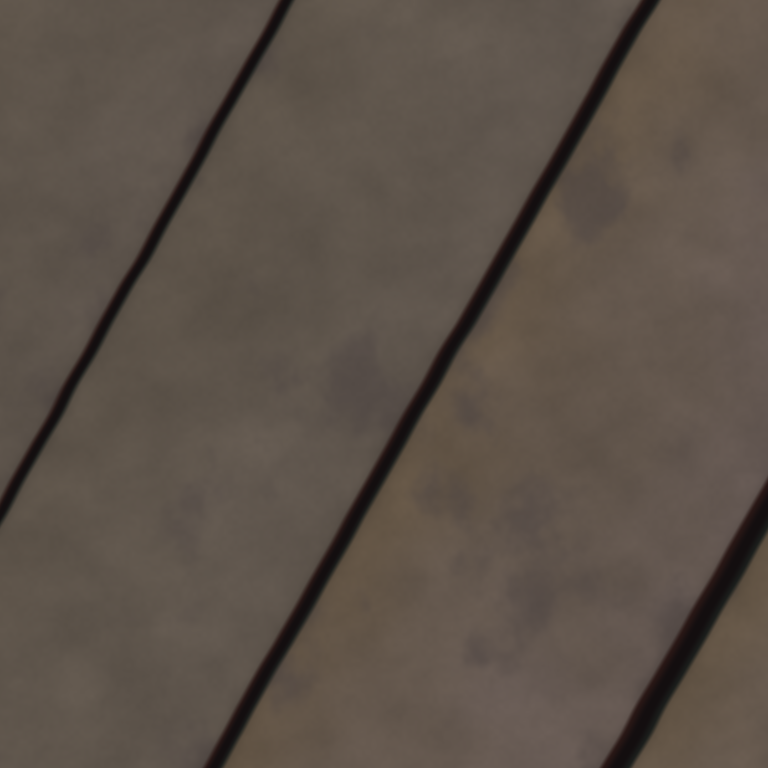
This texture is drawn by a WebGL 2 fragment shader. Its source:

```glsl
#version 300 es
precision highp float;
// Weathered wooden deck boards running diagonally, parted by dark tapering gaps.
uniform vec2 u_resolution;
out vec4 fragColor;

const vec3 WARM_BROWN = vec3(0.392, 0.335, 0.272);
const vec3 GREY_BROWN = vec3(0.385, 0.337, 0.298);
const vec3 MAUVE_GREY = vec3(0.418, 0.368, 0.362);
const vec3 OLIVE_GREY = vec3(0.365, 0.330, 0.293);
const vec3 STAIN = vec3(0.310, 0.275, 0.265);
const vec3 GAP_CORE = vec3(0.075, 0.055, 0.060);
const vec3 GAP_RED = vec3(0.170, 0.095, 0.085);
const vec3 GAP_TEAL = vec3(0.110, 0.125, 0.115);

float hash(vec2 p) {
    p = fract(p * vec2(123.34, 456.21));
    p += dot(p, p + 45.32);
    return fract(p.x * p.y);
}

float noise(vec2 p) {
    vec2 cell = floor(p), f = fract(p);
    f = f * f * (3.0 - 2.0 * f);
    return mix(mix(hash(cell), hash(cell + vec2(1, 0)), f.x),
               mix(hash(cell + vec2(0, 1)), hash(cell + vec2(1, 1)), f.x), f.y);
}

float fbm(vec2 p) {
    float sum = 0.0, amplitude = 0.5;
    for (int i = 0; i < 5; i++) {
        sum += amplitude * noise(p);
        p = mat2(1.6, 1.2, -1.2, 1.6) * p + 7.3;
        amplitude *= 0.5;
    }
    return sum;
}

// Horizontal position of gap k at height y; spacing and lean grow with k.
float gapX(float k, float y) {
    return 0.276 + 0.494 * k + 0.032 * k * k + (0.570 + 0.010 * k) * y;
}

// Half of the horizontal width of gap k.
float gapHalfWidth(float k) {
    return 0.0122 + 0.0052 * k + 0.0022 * k * k;
}

// Board surface: warm left edge, mauve right edge, cloudy wear and stains.
vec3 boardColor(vec2 p, float board, float across) {
    vec2 seed = vec2(board * 5.7, board * 3.1);
    float clouds = fbm(p * 5.0 + seed) - 0.48;
    float mottle = fbm(p * 17.0 + seed) - 0.48;
    vec3 color = mix(WARM_BROWN, GREY_BROWN, smoothstep(0.0, 0.45, across + clouds * 0.5));
    float mauve = smoothstep(0.42, 0.95, across + clouds * 0.7) * mix(0.45, 1.0, p.y);
    color = mix(color, MAUVE_GREY, mauve);
    color = mix(color, OLIVE_GREY, 0.85 * step(board, -0.5));
    color *= 1.0 + 0.12 * clouds + 0.15 * mottle;

    // Scattered smudges
    float smudge = smoothstep(0.60, 0.78, fbm(p * vec2(8.0, 6.5) + seed + 21.0));
    color = mix(color, STAIN, 0.6 * smudge);

    // Fine scuffs and grain
    float scuff = noise(vec2(p.x * 26.0 + p.y * 12.0, p.y * 60.0 - p.x * 22.0) + seed);
    float grain = noise(p * 150.0);
    return color * (1.0 + 0.025 * (scuff - 0.5) + 0.022 * (grain - 0.5));
}

// Lays gap k over the color, red on its left side and teal on its right.
vec3 addGap(vec3 color, vec2 p, float k, float pixel) {
    float halfWidth = gapHalfWidth(k);
    float wobble = 0.003 * (noise(vec2(p.y * 24.0, k * 9.0)) - 0.5);
    float offset = p.x - gapX(k, p.y) + wobble;
    float soft = max(0.0045, pixel);
    float cover = 1.0 - smoothstep(halfWidth - soft, halfWidth + soft, abs(offset));
    float side = clamp(offset / halfWidth, -1.0, 1.0);
    vec3 gap = mix(GAP_CORE, GAP_RED, smoothstep(0.1, 1.0, -side));
    gap = mix(gap, GAP_TEAL, smoothstep(0.2, 1.0, side));
    float shade = exp(-max(abs(offset) - halfWidth, 0.0) / 0.007);
    return mix(color * (1.0 - 0.14 * shade), gap, cover);
}

void main() {
    float size = min(u_resolution.x, u_resolution.y);
    vec2 p = gl_FragCoord.xy / size;

    // Find the board as the last gap to the left of this point
    float board = -2.0;
    for (float k = -1.0; k <= 1.0; k++) board += step(gapX(k, p.y), p.x);
    float left = gapX(board, p.y);
    float across = (p.x - left) / (gapX(board + 1.0, p.y) - left);

    vec3 color = boardColor(p, board, across);
    for (float k = -1.0; k <= 1.0; k++) color = addGap(color, p, k, 1.0 / size);
    fragColor = vec4(color, 1.0);
}
```
